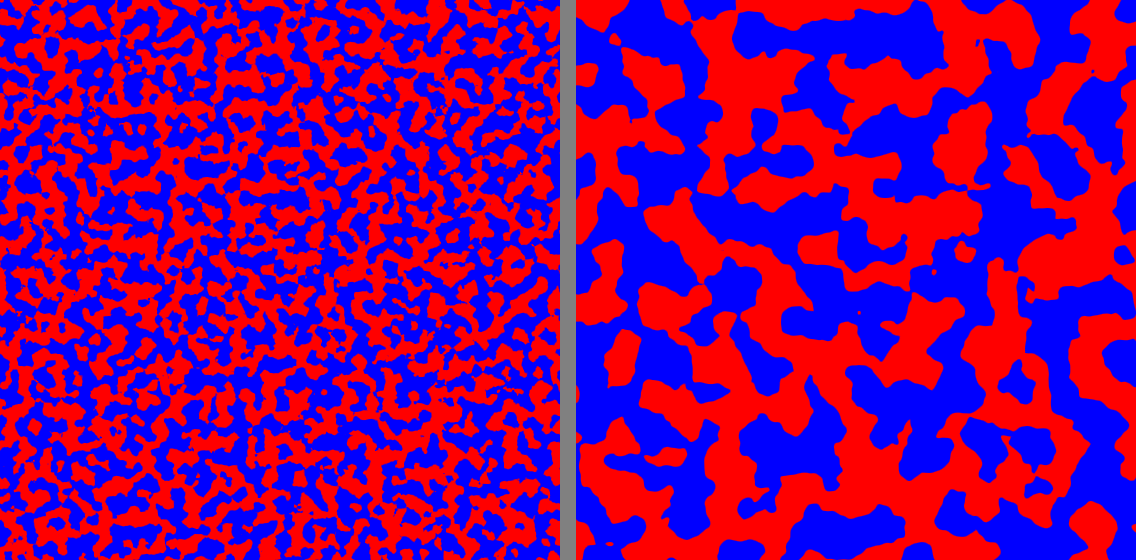
Left, the full canvas; right, a detail of the centre.
Reproduce this texture procedurally as a Shadertoy shader.

```glsl
// Two-tone camouflage of irregular red and blue blobs with slightly ragged rims.
// Rotated octaves of gradient noise are summed and cut at zero, which gives
// both colours an equal share; the cut is smoothed over about one pixel.

// Pseudo-random unit gradient for a lattice point
vec2 latticeGradient(vec2 cell) {
    uvec2 q = uvec2(ivec2(cell) + 4096);
    uint h = q.x * 1597334677u ^ q.y * 3812015801u;
    h = (h ^ (h >> 15)) * 2246822519u;
    h = (h ^ (h >> 13)) * 3266489917u;
    h ^= h >> 16;
    float angle = 6.28319 * float(h & 65535u) / 65536.0;
    return vec2(cos(angle), sin(angle));
}

float gradientNoise(vec2 p) {
    vec2 cell = floor(p);
    vec2 f = p - cell;
    vec2 fade = f * f * f * (f * (f * 6.0 - 15.0) + 10.0);
    float a = dot(latticeGradient(cell), f);
    float b = dot(latticeGradient(cell + vec2(1, 0)), f - vec2(1, 0));
    float c = dot(latticeGradient(cell + vec2(0, 1)), f - vec2(0, 1));
    float d = dot(latticeGradient(cell + vec2(1, 1)), f - vec2(1, 1));
    return mix(mix(a, b, fade.x), mix(c, d, fade.x), fade.y);
}

vec2 rotate(vec2 p, float angle) {
    float c = cos(angle), s = sin(angle);
    return vec2(c * p.x - s * p.y, s * p.x + c * p.y);
}

// Main blobs, their smaller bays and holes, then the rough rim
float blobField(vec2 uv) {
    float blobs = gradientNoise(uv * 37.0 + 3.7);
    float drift = gradientNoise(rotate(uv, 1.1) * 24.0 + 51.3);
    float bays  = gradientNoise(rotate(uv, 0.6) * 68.0 + 17.1);
    float rim   = gradientNoise(rotate(uv, 2.2) * 170.0 + 83.9);
    return blobs + 0.25 * drift + 0.42 * bays + 0.10 * rim;
}

void mainImage(out vec4 fragColor, in vec2 fragCoord) {
    vec2 uv = fragCoord / iResolution.y;
    float field = blobField(uv);

    // Slope-scaled threshold keeps every edge equally crisp
    float redness = clamp(0.5 + field / max(fwidth(field), 1e-4), 0.0, 1.0);

    vec3 red = vec3(1.0, 0.0, 0.0);
    vec3 blue = vec3(0.0, 0.0, 1.0);
    fragColor = vec4(mix(blue, red, redness), 1.0);
}
```
